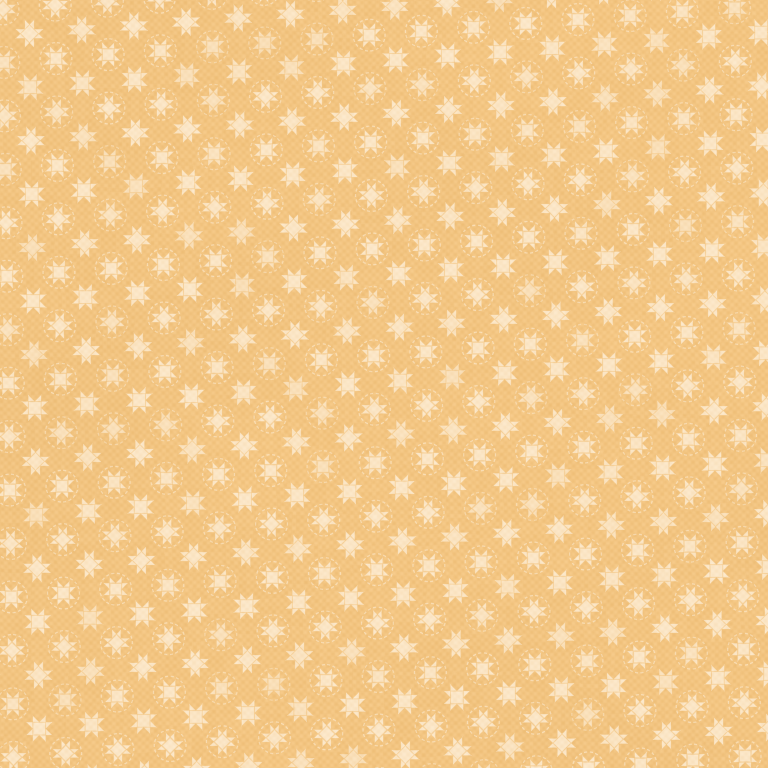
Give the GLSL for this pattern, as a Shadertoy shader.

```glsl
// Woven honey cotton printed with cream quilt stars, every other one in a dashed ring.
#define STEP_ACROSS vec2(0.06797, 0.00508)
#define STEP_DOWN vec2(0.00098, -0.0696)
#define ANCHOR vec2(0.4176, 0.6012)
#define PLAIN_UNIT 0.0083
#define RINGED_UNIT 0.0077
#define RING_RADIUS 0.0207
#define RING_WIDTH 0.0016
#define RING_DASHES 18.0
#define SEAM_WIDTH 0.0012
#define THREADS 200.0
#define CLOTH vec3(0.95, 0.77, 0.505)
#define CREAM vec3(0.985, 0.905, 0.785)

const float TAU = 6.2831853;

float hash(vec2 p) {
    p = fract(p * vec2(0.1031, 0.1137));
    p += dot(p, p.yx + 33.33);
    return fract((p.x + p.y) * p.x * 97.0);
}

float softness() {
    return max(0.0007, 0.75 / iResolution.y);
}

// Coverage of a shape from its signed distance.
float fill(float d) {
    return smoothstep(softness(), -softness(), d);
}

// Eight-pointed patchwork star: a square and four pairs of triangles.
float star(vec2 p, float unit, float seamWidth) {
    p = abs(p) / unit;
    if (p.x > p.y) p = p.yx;
    float body = max(p.x - 1.0, (p.y - 1.0 - p.x) * 0.7071) * unit;
    float seam = abs(p.y - 1.0) * unit - 0.5 * seamWidth;
    return fill(body) * (1.0 - 0.65 * fill(seam));
}

float dashedRing(vec2 p) {
    float band = fill(abs(length(p) - RING_RADIUS) - 0.5 * RING_WIDTH);
    float dash = smoothstep(-0.6, 0.2, cos(RING_DASHES * atan(p.y, p.x)));
    return band * dash;
}

// Two interleaved lattices: ringed stars, then plain stars at the cell centres.
float printedStars(vec2 uv) {
    mat2 lattice = mat2(STEP_ACROSS, STEP_DOWN);
    vec2 cell = inverse(lattice) * (uv - ANCHOR);
    float ink = 0.0;
    for (int i = 0; i < 2; i++) {
        bool ringed = i == 0;
        vec2 q = cell - 0.5 * float(i);
        vec2 id = floor(q + 0.5);
        vec2 p = lattice * (q - id);
        float ring = ringed ? 0.72 * dashedRing(p) : 0.0;
        // Alternate rows turn by an eighth of a circle.
        if (mod(id.y, 2.0) < 0.5) p = mat2(0.7071, 0.7071, -0.7071, 0.7071) * p;
        float unit = ringed ? RINGED_UNIT : PLAIN_UNIT;
        float motif = star(p, unit, ringed ? 1.4 * SEAM_WIDTH : SEAM_WIDTH);
        float strength = 1.0 - 0.22 * pow(hash(id + 40.0 + 17.0 * float(i)), 3.0);
        ink = max(ink, max(motif, ring) * strength);
    }
    return ink;
}

// Plain weave with uneven threads, from -1 to 1.
float weave(vec2 uv) {
    vec2 t = uv * THREADS;
    t += 0.2 * sin(uv.yx * vec2(71.0, 83.0));
    float crossing = sin(t.x * TAU * 0.5) * sin(t.y * TAU * 0.5);
    float slub = hash(vec2(floor(t.x), floor(uv.y * 24.0)))
               + hash(vec2(floor(t.y) + 311.0, floor(uv.x * 24.0))) - 1.0;
    return 0.65 * crossing + 0.35 * slub;
}

// Broad, faint unevenness of the dye.
float mottle(vec2 uv) {
    float sum = 0.0;
    for (int i = 1; i <= 3; i++) {
        float f = 5.0 * float(i);
        sum += sin(f * uv.x + 2.0 * sin(f * uv.y)) * cos(f * uv.y + float(i)) / float(i);
    }
    return sum;
}

void mainImage(out vec4 fragColor, in vec2 fragCoord) {
    vec2 uv = fragCoord / iResolution.y;
    float ink = printedStars(uv);
    float thread = weave(uv);

    vec3 cloth = CLOTH + thread * vec3(0.018, 0.028, 0.042);
    cloth += 0.004 * mottle(uv);
    vec3 cream = CREAM + thread * vec3(0.006, 0.014, 0.024);
    fragColor = vec4(mix(cloth, cream, ink * (0.97 + 0.03 * thread)), 1.0);
}
```
